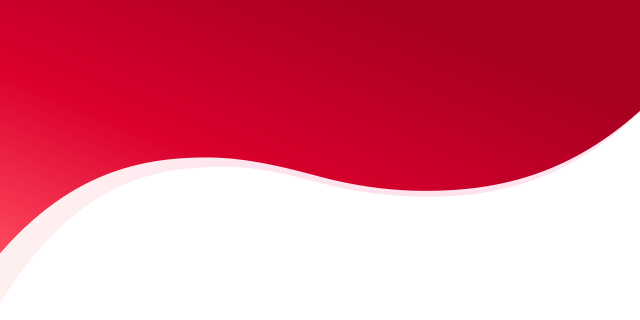
Give the GLSL for this background, as a Shadertoy shader.

```glsl
// Canvas units: x runs 0..2, y runs 0..1
const vec2 CANVAS = vec2(2.0, 1.0);

// Wave knots: x, height, slope
const int KNOTS = 5;
const vec3 RED_EDGE[KNOTS] = vec3[KNOTS](
    vec3(0.000, 0.208, 1.15), vec3(0.646, 0.508, 0.0), vec3(0.990, 0.4505, -0.27),
    vec3(1.328, 0.4036, 0.0), vec3(2.000, 0.6536, 0.90));
const vec3 PALE_EDGE[KNOTS] = vec3[KNOTS](
    vec3(0.000, 0.052, 1.60), vec3(0.703, 0.479, 0.0), vec3(1.016, 0.4245, -0.26),
    vec3(1.341, 0.3854, 0.0), vec3(2.000, 0.6490, 0.95));

// Red gradient: tilt of its colour lines and the positions of its stops
const float GRADIENT_TILT = 0.42;
const float DARK_STOP = -0.50;
const float PURE_STOP = 0.22;
const float CORAL_STOP = 0.80;

const vec3 DARK_RED = vec3(0.655, 0.0, 0.130);
const vec3 PURE_RED = vec3(0.860, 0.0, 0.180);
const vec3 CORAL = vec3(1.0, 0.29, 0.37);
const vec3 PALE_WARM = vec3(1.0, 0.94, 0.94);
const vec3 PALE_PINK = vec3(0.995, 0.885, 0.93);
const vec3 WHITE = vec3(1.0);

// Cubic Hermite span: returns height and slope at x
vec2 hermite(vec3 a, vec3 b, float x) {
    float span = b.x - a.x;
    float t = (x - a.x) / span;
    float rise = b.y - a.y;
    float c1 = a.z * span;
    float c2 = 3.0 * rise - span * (2.0 * a.z + b.z);
    float c3 = span * (a.z + b.z) - 2.0 * rise;
    float height = a.y + t * (c1 + t * (c2 + t * c3));
    float slope = (c1 + t * (2.0 * c2 + 3.0 * t * c3)) / span;
    return vec2(height, slope);
}

// Approximate signed distance to a wave, positive above it
float waveDistance(vec2 p, vec3 knots[KNOTS]) {
    vec2 wave = hermite(knots[0], knots[1], p.x);
    for (int i = 1; i < KNOTS - 1; i++) {
        if (p.x >= knots[i].x) wave = hermite(knots[i], knots[i + 1], p.x);
    }
    return (p.y - wave.x) / sqrt(1.0 + wave.y * wave.y);
}

float coverage(float dist, float pixel) {
    return clamp(dist / pixel + 0.5, 0.0, 1.0);
}

vec3 redGradient(vec2 p) {
    float s = (1.0 - p.y) - GRADIENT_TILT * p.x;
    vec3 color = mix(DARK_RED, PURE_RED, clamp((s - DARK_STOP) / (PURE_STOP - DARK_STOP), 0.0, 1.0));
    return mix(color, CORAL, clamp((s - PURE_STOP) / (CORAL_STOP - PURE_STOP), 0.0, 1.0));
}

void mainImage(out vec4 fragColor, in vec2 fragCoord) {
    vec2 p = fragCoord / iResolution.xy * CANVAS;
    float pixel = CANVAS.y / iResolution.y;

    // Pale band over white, then the red field on top
    vec3 paleBand = mix(PALE_WARM, PALE_PINK, smoothstep(0.0, 1.1, p.x));
    vec3 color = mix(WHITE, paleBand, coverage(waveDistance(p, PALE_EDGE), pixel));
    color = mix(color, redGradient(p), coverage(waveDistance(p, RED_EDGE), pixel));

    fragColor = vec4(color, 1.0);
}
```
